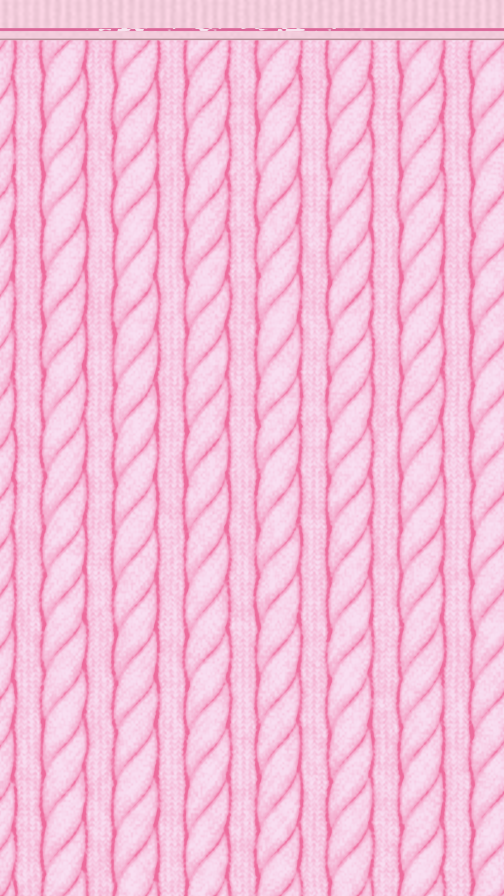
Reproduce this texture procedurally as a Shadertoy shader.

```glsl
// Pink cable-knit fabric: twisted cables between flat ribs, under a pale ribbed hem.

const vec3 DEEP_PINK = vec3(0.93, 0.43, 0.62);
const vec3 MID_PINK = vec3(0.96, 0.68, 0.81);
const vec3 PALE_PINK = vec3(0.975, 0.87, 0.945);
const vec3 HEM_PINK = vec3(0.95, 0.80, 0.86);
const vec3 SEAM_PINK = vec3(0.86, 0.40, 0.60);
const vec3 EDGE_BROWN = vec3(0.66, 0.50, 0.54);

const float PI = 3.14159265;
const float CABLES = 7.05;      // cable columns across the canvas
const float TWISTS = 17.9;      // crossings down the canvas
const float CABLE_HALF = 0.31;  // half width of a cable, in columns
const float HEM_BOTTOM = 0.956;

float hash(vec2 p) {
    return fract(sin(dot(p, vec2(127.1, 311.7))) * 43758.5453);
}

float noise(vec2 p) {
    vec2 i = floor(p), f = fract(p);
    f = f * f * (3.0 - 2.0 * f);
    return mix(mix(hash(i), hash(i + vec2(1.0, 0.0)), f.x),
               mix(hash(i + vec2(0.0, 1.0)), hash(i + vec2(1.0, 1.0)), f.x), f.y);
}

// Soft horizontal or vertical line, 1 at its centre
float line(float d, float halfWidth, float blur) {
    return 1.0 - smoothstep(halfWidth - blur, halfWidth + blur, abs(d));
}

// Columns of V stitches; c.x counts columns and c.y counts rows
float stitches(vec2 c) {
    float side = abs(fract(c.x) - 0.5);
    float column = cos(2.0 * PI * c.x);
    float row = cos(2.0 * PI * (c.y - 1.2 * side));
    return -0.6 * column + 0.4 * row;
}

// Height at which a crossing passes through u, from -1 to 1 over the cable
float crossing(float u) {
    return 0.46 * u + 0.14 * u * u * u;
}

// Brightness of a cable; u runs across it, v counts crossings
float cableShade(float u, float v) {
    float t = fract(v - crossing(u));
    float body = smoothstep(-0.05, 0.36, t) * (1.0 - smoothstep(0.78, 1.04, t));
    float crease = line(min(t, 1.0 - t), 0.05, 0.06);
    float depth = smoothstep(-0.9, 0.1, u) * (1.0 - smoothstep(0.55, 1.05, u));
    float round_ = 1.0 - 0.20 * u * u;
    float knit = stitches(vec2(t * 4.0, v * 6.0 + u * 3.0));
    return (0.52 + 0.36 * body) * round_ - 0.30 * crease * depth + 0.045 * knit;
}

// Brightness of the knitted field
float knitShade(vec2 uv) {
    float wobble = noise(uv * vec2(9.0, 30.0)) - 0.5;
    float x = uv.x * CABLES - 0.398 + 0.03 * wobble;
    float column = floor(x);
    float across = fract(x) - 0.5;
    float v = uv.y * TWISTS + 0.14 + 0.25 * (hash(vec2(column, 3.0)) - 0.5)
            + 0.12 * (noise(vec2(column * 7.0, uv.y * 12.0)) - 0.5);

    // Strands bulge past the cable edge between crossings
    float bulge = abs(sin(PI * (v - crossing(sign(across)))));
    float halfWidth = CABLE_HALF * (0.87 + 0.12 * bulge);
    float u = clamp(across / halfWidth, -1.0, 1.0);

    float rib = 0.76 + 0.10 * stitches(vec2(x * 10.0, uv.y * 175.0));
    float edge = abs(across) - halfWidth;
    float shade = mix(cableShade(u, v), rib, smoothstep(-0.01, 0.03, edge));

    // Groove between cable and rib, with frayed darkness
    float fray = noise(uv * vec2(130.0, 160.0));
    float groove = exp(-pow((edge - 0.018) / 0.040, 2.0));
    return shade - groove * (0.48 + 0.24 * fray);
}

vec3 yarnColor(float shade) {
    vec3 color = mix(DEEP_PINK, MID_PINK, smoothstep(0.0, 0.5, shade));
    return mix(color, PALE_PINK, smoothstep(0.42, 1.0, shade));
}

// Pale fine ribs, a speckled seam and a thin lower edge
vec3 hemColor(vec2 uv, float blur) {
    float rib = 0.5 + 0.5 * cos(2.0 * PI * uv.x * 48.0);
    float ribbed = smoothstep(0.966, 0.970, uv.y);
    vec3 color = HEM_PINK + 0.05 * (rib - 0.5) * ribbed;
    color += 0.03 * (noise(uv * vec2(150.0, 260.0)) - 0.5);
    float speckle = smoothstep(0.60, 0.80, noise(uv * vec2(110.0, 420.0)))
                  * smoothstep(0.35, 0.6, noise(vec2(uv.x * 9.0, 2.0)));
    vec3 seam = mix(SEAM_PINK, vec3(0.97, 0.90, 0.94), speckle);
    color = mix(color, seam, line(uv.y - 0.967, 0.0016, blur));
    return mix(color, EDGE_BROWN, 0.8 * line(uv.y - HEM_BOTTOM, 0.0009, blur));
}

void mainImage(out vec4 fragColor, in vec2 fragCoord) {
    vec2 uv = fragCoord / iResolution.xy;
    float blur = 0.75 / iResolution.y;

    // Fuzzy yarn: fine fibres over broad uneven patches
    float fibres = noise(uv * vec2(210.0, 330.0)) - 0.5;
    float patches = noise(uv * vec2(45.0, 70.0)) - 0.5;
    float shade = knitShade(uv) + 0.20 * fibres + 0.12 * patches;

    vec3 color = yarnColor(clamp(shade, 0.0, 1.0));
    float hem = smoothstep(-blur, blur, uv.y - HEM_BOTTOM + 0.001);
    fragColor = vec4(mix(color, hemColor(uv, blur), hem), 1.0);
}
```
